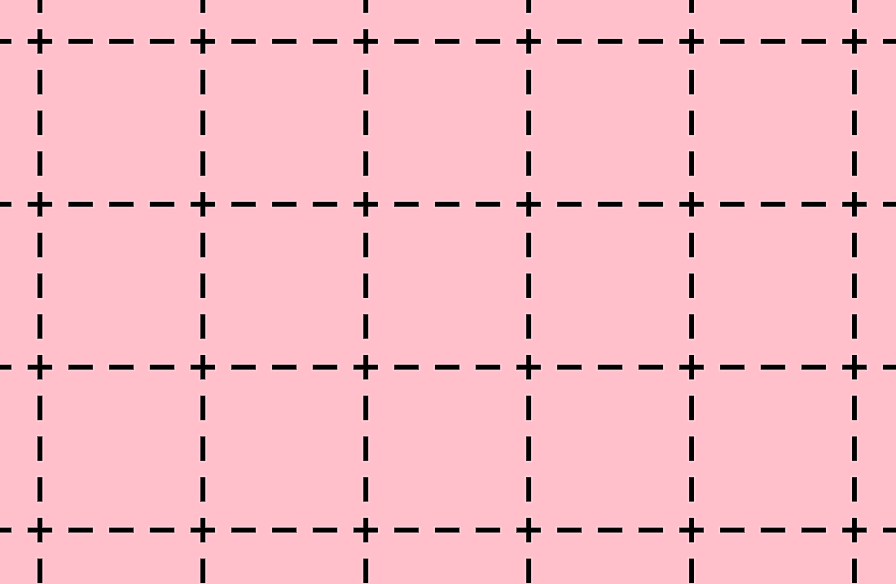
A Shadertoy shader for this pattern:

```glsl
// Square grid of black dashed lines on pink, with a plus at every crossing.

const float CELLS_ACROSS = 5.5;                 // grid cells per canvas width
const vec2  FIRST_CROSSING = vec2(0.245, 0.254); // in cells, from the top left
const float DASHES_PER_CELL = 4.0;
const float DASH_FILL = 0.6;                    // dash length / dash period
const float LINE_WIDTH = 0.030;                 // in cells
const float RIM_WIDTH = 0.010;                  // pale edge, in cells
const vec3  PINK = vec3(1.0, 0.753, 0.796);
const vec3  PALE_PINK = vec3(1.0, 0.82, 0.86);
const vec3  INK = vec3(0.005, 0.0, 0.0);

// Signed offset to the nearest multiple of period.
float nearest(float x, float period) {
    return (fract(x / period + 0.5) - 0.5) * period;
}

float boxDistance(vec2 p, vec2 halfSize) {
    vec2 d = abs(p) - halfSize;
    return length(max(d, 0.0)) + min(max(d.x, d.y), 0.0);
}

// Distance to dashed lines; a dash is centred on every crossing.
float dashDistance(float along, float across) {
    float period = 1.0 / DASHES_PER_CELL;
    vec2 p = vec2(nearest(along, period), nearest(across, 1.0));
    return boxDistance(p, 0.5 * vec2(DASH_FILL * period, LINE_WIDTH));
}

float coverage(float dist, float pixel) {
    return clamp(0.5 - dist / pixel, 0.0, 1.0);
}

void mainImage(out vec4 fragColor, in vec2 fragCoord) {
    // Cell coordinates, y pointing down from the top edge
    float pixel = CELLS_ACROSS / iResolution.x;
    vec2 fromTop = vec2(fragCoord.x, iResolution.y - fragCoord.y);
    vec2 p = fromTop * pixel - FIRST_CROSSING;

    // Rows and columns share one dash shape
    float d = min(dashDistance(p.x, p.y), dashDistance(p.y, p.x));

    // Pale rim first, then ink
    vec3 color = mix(PINK, PALE_PINK, coverage(d - RIM_WIDTH, pixel));
    color = mix(color, INK, coverage(d, pixel));
    fragColor = vec4(color, 1.0);
}
```
